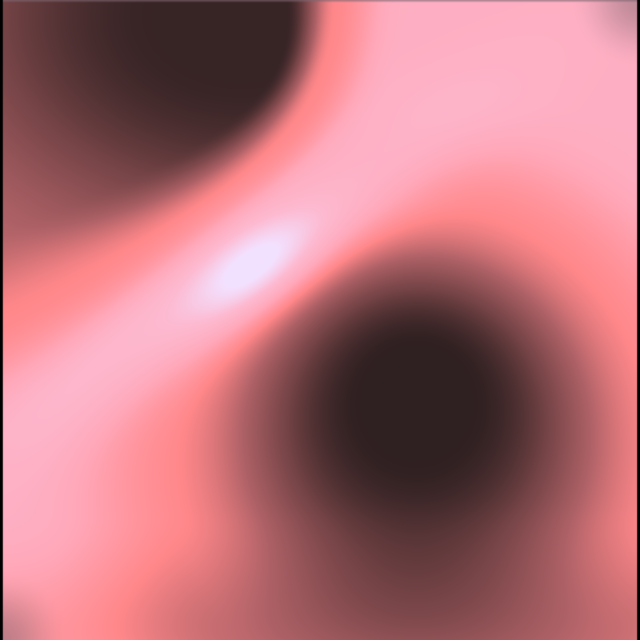
Give the GLSL for this background, as a three.js fragment shader.

```glsl
// Soft rose-coloured gradient: two dark hollows parted by a pale diagonal glow.
varying vec2 vUv;

const vec3 UMBER = vec3(0.185, 0.125, 0.128);
const vec3 BROWN = vec3(0.45, 0.26, 0.27);
const vec3 ROSE = vec3(0.68, 0.38, 0.40);
const vec3 CORAL = vec3(1.0, 0.53, 0.54);
const vec3 PINK = vec3(1.0, 0.66, 0.73);
const vec3 BLUSH = vec3(0.99, 0.73, 0.82);
const vec3 LILAC = vec3(0.95, 0.88, 1.0);
const vec3 SLATE = vec3(0.50, 0.40, 0.44);

// Linear blend weight of the palette step that starts at a given tone.
float stepWeight(float tone, float start) {
  return clamp((tone - start) * 4.0, 0.0, 1.0);
}

// Maps tone 0 (umber) to 1.5 (lilac) in even steps.
vec3 palette(float tone) {
  vec3 color = mix(UMBER, BROWN, stepWeight(tone, 0.0));
  color = mix(color, ROSE, stepWeight(tone, 0.25));
  color = mix(color, CORAL, stepWeight(tone, 0.5));
  color = mix(color, PINK, stepWeight(tone, 0.75));
  color = mix(color, BLUSH, stepWeight(tone, 1.0));
  return mix(color, LILAC, stepWeight(tone, 1.25));
}

// Distance from a focus, stretched so that its contours are conics.
float conicDistance(vec2 p, vec2 focus, vec2 skew) {
  vec2 q = p - focus;
  return length(q) + dot(q, skew);
}

float smoothMin(float a, float b, float k) {
  float h = max(k - abs(a - b), 0.0) / k;
  return min(a, b) - h * h * k * 0.25;
}

// Gaussian ellipse aligned to a unit axis.
float glow(vec2 p, vec2 center, vec2 axis, vec2 size) {
  vec2 q = p - center;
  vec2 local = vec2(dot(q, axis), dot(q, vec2(-axis.y, axis.x))) / size;
  return exp(-dot(local, local));
}

// Round hollow that fades more slowly towards the bottom.
float lowerHollow(vec2 p) {
  float d = conicDistance(p, vec2(0.651, 0.395), vec2(0.0, 0.27));
  return 0.75 * smoothstep(0.078, 0.378, d) + 0.35 * smoothstep(0.325, 0.625, d);
}

// Open hollow with a crisp lower right rim and a browner left side.
float upperHollow(vec2 p) {
  float d = conicDistance(p, vec2(0.365, 0.935), vec2(1.16, -0.43));
  float depth = length((p - vec2(0.378, 0.974)) * vec2(0.8, 1.1));
  float inside = 0.03 + 0.5 * smoothstep(0.104, 0.521, depth);
  float rim = mix(inside, 0.75, smoothstep(0.169, 0.332, d));
  return rim + 0.35 * smoothstep(0.3125, 0.573, d);
}

// Opacity of the canvas between two thin side borders.
float sideMask(float x) {
  return smoothstep(0.003, 0.006, x) * smoothstep(0.003, 0.006, 1.0 - x);
}

void main() {
  vec2 p = vUv;

  // Hollows, dimmed along the bottom
  float tone = smoothMin(lowerHollow(p), upperHollow(p), 0.08);
  tone -= 0.22 * (1.0 - smoothstep(0.0, 0.2, p.y));

  // Diagonal glow with a brighter core
  vec2 center = vec2(0.397, 0.583);
  vec2 axis = normalize(vec2(0.81, 0.58));
  tone += 0.45 * glow(p, center, axis, vec2(0.34, 0.078));
  tone += 0.35 * glow(p, center, axis, vec2(0.11, 0.058));
  vec3 color = palette(tone);

  // Greyed corners
  float corner = min(length(p - vec2(1.0)), length(p));
  color = mix(color, SLATE, 0.5 * (1.0 - smoothstep(0.0, 0.11, corner)));

  // Cool top edge and dark side borders
  color = mix(color, SLATE, 0.6 * smoothstep(0.995, 1.0, p.y));
  color *= sideMask(p.x);

  gl_FragColor = vec4(color, 1.0);
}
```
